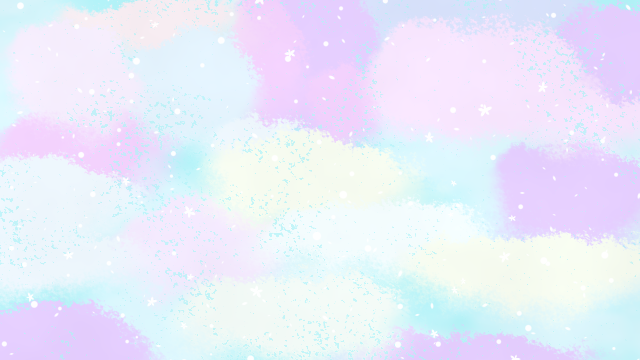
Reproduce this background procedurally as a WebGL 1 fragment shader.

```glsl
precision highp float;
// Pastel sky of dry-brushed clouds scattered with white stars, dots and flakes.
// Clouds are ellipses distorted by coarse and fine noise; the confetti marks
// come from three turned grids with one random shape in each occupied cell.
uniform vec2 u_resolution;

float hash(vec2 p) {
  vec3 q = fract(vec3(p.xyx) * 0.1031);
  q += dot(q, q.yzx + 33.33);
  return fract((q.x + q.y) * q.z);
}

float noise(vec2 p) {
  vec2 i = floor(p), f = fract(p);
  f = f * f * (3.0 - 2.0 * f);
  return mix(mix(hash(i), hash(i + vec2(1, 0)), f.x),
             mix(hash(i + vec2(0, 1)), hash(i + vec2(1, 1)), f.x), f.y);
}

float fbm(vec2 p) {
  float sum = 0.0, amp = 0.5;
  for (int i = 0; i < 4; i++) {
    sum += amp * noise(p);
    p = p * 2.03 + 17.3;
    amp *= 0.5;
  }
  return sum / 0.9375;
}

mat2 turn(float a) {
  return mat2(cos(a), sin(a), -sin(a), cos(a));
}

// Paints an elliptical cloud: crisp along the top, fading below.
void cloud(inout vec3 color, vec3 tint, vec2 p, vec2 centre, vec2 radii) {
  vec2 d = (p - centre) / radii;
  float inside = (1.0 - length(d)) * min(radii.x, radii.y);
  float soft = mix(0.05, 0.013, smoothstep(-0.7, 0.5, d.y));
  color = mix(color, tint, smoothstep(-soft, soft, inside));
}

// Coverage of one white mark: star, dot or thin flake, chosen by kind.
float mark(vec2 d, float size, float kind, float seed, float aa) {
  d = turn(seed * 6.28) * d;
  float a = atan(d.y, d.x);
  float dist = length(d) - size * 0.62;
  if (kind < 0.3) {
    float petals = 0.68 + 0.3 * cos(5.0 * a) + 0.14 * sin(2.0 * a + seed * 9.0);
    dist = (length(d) - size * petals) * 0.7;
  } else if (kind > 0.62) {
    dist = (length(d * vec2(1.0, 2.0)) - size * 0.5) * 0.6;
  }
  return 1.0 - smoothstep(-aa, aa, dist);
}

float confetti(vec2 p, float aa) {
  float cover = 0.0;
  for (int i = 0; i < 3; i++) {
    float layer = float(i);
    float cell = 0.125 - 0.022 * layer;
    vec2 g = turn(0.4 + layer * 0.9) * p / cell + 40.0 + layer * 31.0;
    vec2 id = floor(g);
    vec2 jitter = vec2(hash(id + 3.1), hash(id + 8.7)) - 0.5;
    float size = mix(0.008, 0.019, hash(id + 5.3)) * (1.0 - 0.2 * layer);
    float kind = hash(id + 12.9) + 0.15 * layer;
    float present = step(hash(id + 21.4), 0.28 + 0.3 * noise(id * 0.35));
    vec2 d = (fract(g) - 0.5 - jitter * 0.62) * cell;
    cover = max(cover, present * mark(d, size, kind, hash(id + 1.7), aa));
  }
  return cover;
}

void main() {
  vec2 p = gl_FragCoord.xy / u_resolution.y;
  p.x += 0.5 * (16.0 / 9.0 - u_resolution.x / u_resolution.y);

  // Billows bend the outlines; fine grain breaks them into brush specks.
  vec2 brush = turn(0.6) * p * vec2(120.0, 150.0);
  float grain = noise(brush) * 0.6 + noise(brush * 2.1 + 9.0) * 0.4;
  vec2 q = p + 0.13 * (vec2(fbm(p * 7.0), fbm(p * 7.0 + 50.0)) - 0.5);
  q += 0.055 * (grain - 0.5) * vec2(0.6, 1.0);

  vec3 aqua = vec3(0.70, 0.95, 0.97);
  vec3 violet = vec3(0.90, 0.81, 1.0);
  vec3 orchid = vec3(0.95, 0.82, 0.99);
  vec3 pink = vec3(0.97, 0.90, 0.995);
  vec3 blue = vec3(0.85, 0.89, 0.99);
  vec3 white = vec3(0.93, 0.965, 0.99);
  vec3 cream = vec3(0.965, 0.985, 0.94);

  vec3 color = mix(aqua, vec3(0.86, 0.965, 0.99), smoothstep(0.3, 0.65, fbm(p * vec2(2.5, 5.0) + 4.0)));

  // Blue and violet depths.
  cloud(color, blue, q, vec2(1.22, 0.95), vec2(0.42, 0.12));
  cloud(color, violet, q, vec2(0.87, 0.83), vec2(0.20, 0.24));
  cloud(color, orchid, q, vec2(0.74, 0.82), vec2(0.09, 0.20));
  cloud(color, orchid, q, vec2(0.95, 0.73), vec2(0.11, 0.12));
  cloud(color, violet, q, vec2(1.70, 0.83), vec2(0.20, 0.13));
  cloud(color, violet, q, vec2(1.62, 0.47), vec2(0.25, 0.14));
  cloud(color, orchid, q, vec2(0.23, 0.58), vec2(0.25, 0.13));
  cloud(color, violet, q, vec2(0.08, 0.01), vec2(0.34, 0.15));
  cloud(color, violet, q, vec2(1.30, -0.01), vec2(0.34, 0.07));

  // Pink and pale blue banks.
  cloud(color, pink, q, vec2(1.32, 0.77), vec2(0.31, 0.16));
  cloud(color, pink, q, vec2(1.60, 0.68), vec2(0.22, 0.08));
  cloud(color, vec3(0.97, 0.93, 0.95), q, vec2(0.43, 0.93), vec2(0.25, 0.08));
  cloud(color, vec3(0.89, 0.95, 0.99), q, vec2(0.54, 0.75), vec2(0.20, 0.16));
  cloud(color, vec3(0.96, 0.93, 0.99), q, vec2(0.21, 0.78), vec2(0.18, 0.15));
  cloud(color, vec3(0.95, 0.91, 0.99), q, vec2(0.57, 0.31), vec2(0.24, 0.14));

  // White and cream fronts.
  cloud(color, white, q, vec2(0.12, 0.44), vec2(0.26, 0.11));
  cloud(color, white, q, vec2(0.13, 0.28), vec2(0.28, 0.08));
  cloud(color, white, q, vec2(0.72, 0.58), vec2(0.13, 0.08));
  cloud(color, cream, q, vec2(0.87, 0.50), vec2(0.29, 0.12));
  cloud(color, vec3(0.95, 0.985, 0.99), q, vec2(1.03, 0.34), vec2(0.32, 0.11));
  cloud(color, cream, q, vec2(1.50, 0.25), vec2(0.37, 0.11));
  cloud(color, vec3(0.945, 0.975, 0.96), q, vec2(0.83, 0.11), vec2(0.32, 0.13));

  // Patchy aqua flecks and a faint tonal wash.
  float patchy = smoothstep(0.45, 0.75, fbm(p * 6.0 + 80.0));
  color = mix(color, aqua, 0.75 * smoothstep(0.0, 0.12, grain - 0.83 + 0.22 * patchy));
  color += 0.04 * (fbm(p * 5.0 + 30.0) - 0.5);

  color = mix(color, vec3(1.0), 0.95 * confetti(p, 0.8 / u_resolution.y));
  gl_FragColor = vec4(clamp(color, 0.0, 1.0), 1.0);
}
```
